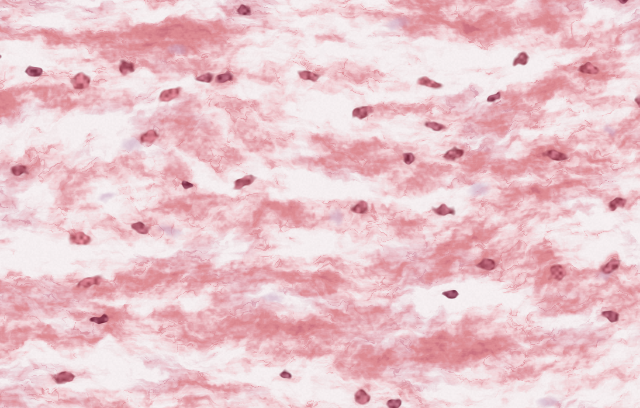
Give the GLSL for this texture, as a WebGL 1 fragment shader.

```glsl
precision highp float;
// Stained fibrous tissue: ragged pink strands along x, pale gaps and scattered dark nuclei.
uniform vec2 u_resolution;

float hash(vec2 p) {
  vec3 q = fract(p.xyx * 0.1031);
  q += dot(q, q.yzx + 33.33);
  return fract((q.x + q.y) * q.z);
}

float noise(vec2 p) {
  vec2 cell = floor(p), f = fract(p);
  f = f * f * (3.0 - 2.0 * f);
  float low = mix(hash(cell), hash(cell + vec2(1.0, 0.0)), f.x);
  float high = mix(hash(cell + vec2(0.0, 1.0)), hash(cell + 1.0), f.x);
  return mix(low, high, f.y);
}

mat2 rotation(float angle) {
  float c = cos(angle), s = sin(angle);
  return mat2(c, s, -s, c);
}

// Centred fractal noise; each octave is turned to hide the lattice.
float fbm(vec2 p) {
  float sum = 0.0, amplitude = 0.533;
  mat2 turn = rotation(0.65);
  for (int i = 0; i < 4; i++) {
    sum += amplitude * (noise(p) - 0.5);
    p = turn * p * 2.03 + 17.3;
    amplitude *= 0.5;
  }
  return sum;
}

// Scattered ovals: x = coverage, y = surrounding halo, z = radius, w = random tone.
vec4 ovals(vec2 p, float spacing, float chance, float blur, float seed) {
  vec4 result = vec4(0.0, 0.0, 1.0, 0.0);
  vec2 home = floor(p / spacing);
  for (int j = -1; j <= 1; j++) {
    for (int i = -1; i <= 1; i++) {
      vec2 cell = home + vec2(float(i), float(j));
      vec2 id = cell + seed;
      if (hash(id) > chance) continue;
      vec2 jitter = vec2(hash(id + 7.1), hash(id + 13.7));
      float tone = hash(id + 23.9);
      vec2 d = p - (cell + 0.1 + 0.8 * jitter) * spacing;
      d = rotation(0.9 * (hash(id + 31.3) - 0.6)) * d;
      d += 0.011 * (vec2(noise(p * 70.0), noise(p * 70.0 + 40.0)) - 0.5);
      vec2 size = mix(vec2(0.017, 0.014), vec2(0.028, 0.010), hash(id + 41.7));
      float r = length(d / (size * mix(0.75, 1.2, tone)));
      float cover = 1.0 - smoothstep(1.0 - blur, 1.0 + blur, r);
      result.y = max(result.y, exp(-0.35 * r * r));
      if (cover > result.x) result = vec4(cover, result.y, r, tone);
    }
  }
  return result;
}

// Pale ground through light pink to dense rose.
vec3 stain(float z) {
  vec3 c = mix(vec3(0.96, 0.935, 0.942), vec3(0.95, 0.905, 0.915), smoothstep(-1.5, -0.8, z));
  c = mix(c, vec3(0.95, 0.82, 0.84), clamp((z + 0.85) / 0.62, 0.0, 1.0));
  c = mix(c, vec3(0.92, 0.72, 0.75), clamp((z + 0.23) / 0.54, 0.0, 1.0));
  c = mix(c, vec3(0.89, 0.63, 0.67), clamp((z - 0.31) / 0.5, 0.0, 1.0));
  c = mix(c, vec3(0.87, 0.55, 0.58), clamp((z - 0.81) / 0.6, 0.0, 1.0));
  return mix(c, vec3(0.80, 0.45, 0.51), smoothstep(1.5, 2.6, z));
}

void main() {
  vec2 p = gl_FragCoord.xy / u_resolution.y;

  // Gentle waviness of the strands, then ragged displacement.
  vec2 q = p;
  q.y += 0.09 * (noise(p * vec2(1.8, 2.4) + 3.0) - 0.5) - 0.02 * p.x;
  q.y += 0.022 * (noise(p * vec2(6.0, 8.0) + 9.0) - 0.5);
  vec2 frayed = q + 0.045 * vec2(fbm(p * 26.0), fbm(p * 26.0 + 60.0));

  vec4 nucleus = ovals(p, 0.13, 0.42, 0.28, 5.0);
  vec4 ghost = ovals(p + 0.07, 0.23, 0.3, 0.65, 71.0);

  // Tissue density: strands, torn clumps, oblique tatters and lengthwise streaks.
  float strand = fbm(frayed * vec2(2.5, 15.0) + 20.0);
  float clump = fbm(frayed * vec2(11.0, 26.0) + 50.0);
  float rising = fbm(rotation(-0.6) * frayed * vec2(20.0, 52.0) + 30.0);
  float falling = fbm(rotation(0.5) * frayed * vec2(20.0, 52.0) + 70.0);
  float tatter = mix(rising, falling, smoothstep(0.35, 0.65, noise(p * 7.0 + 15.0)));
  float streak = fbm(q * vec2(17.0, 90.0) + 80.0);
  float z = 5.3 * strand + 3.5 * clump + 2.6 * tatter + 1.5 * streak - 0.34;

  // Short broken fibrils fringing the strands.
  float web = abs(fbm(frayed * vec2(24.0, 46.0) + 110.0));
  float fibril = (1.0 - smoothstep(0.0, 0.06, web)) * smoothstep(0.4, 0.7, noise(p * 32.0 + 5.0));
  float fringe = smoothstep(-1.3, -0.5, z) * (1.0 - smoothstep(0.2, 1.0, z));
  z += 0.75 * fibril * fringe + 0.75 * nucleus.y;
  z += 0.75 * (noise(p * 125.0) - 0.5) * smoothstep(-0.8, 0.3, z);

  vec3 color = stain(z);
  float violet = smoothstep(0.02, 0.2, fbm(p * vec2(5.0, 11.0) + 140.0));
  color = mix(color, vec3(0.80, 0.62, 0.73), 0.4 * violet * fringe * (0.4 + 0.6 * fibril));

  // Blurred lavender cells lie below the sharp nuclei.
  color = mix(color, vec3(0.78, 0.62, 0.74), 0.5 * ghost.x);
  vec3 chromatin = mix(vec3(0.53, 0.22, 0.33), vec3(0.79, 0.43, 0.49), nucleus.w);
  chromatin += 0.32 * (noise(p * 115.0) - 0.5) - 0.06 * smoothstep(0.5, 1.0, nucleus.z);
  color = mix(color, chromatin, 0.9 * nucleus.x);

  color += 0.02 * (noise(p * 290.0) - 0.5);
  gl_FragColor = vec4(clamp(color, 0.0, 1.0), 1.0);
}
```
